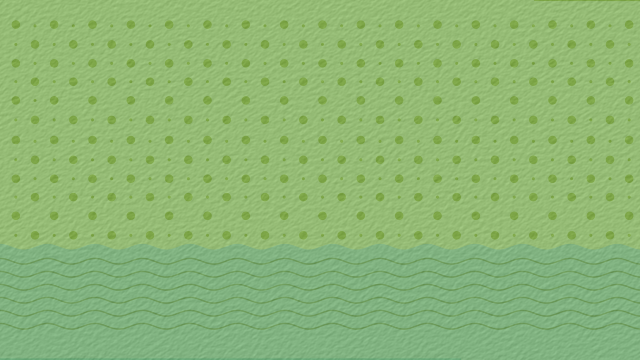
A Shadertoy shader for this background:

```glsl
// A green paper field with a lattice of large and small dots above a
// wavy sea ruled with thin parallel wave lines. Shapes are distance
// functions on a 432-unit-high page; gradient noise embosses the paper.

const float PAGE_H = 432.0;
const float TAU = 6.2831853;

const vec3 FIELD_COLOR = vec3(0.585, 0.735, 0.46);
const vec3 DOT_COLOR   = vec3(0.49, 0.65, 0.28);
const vec3 SEA_COLOR   = vec3(0.505, 0.70, 0.505);
const vec3 LINE_COLOR  = vec3(0.43, 0.61, 0.36);
const vec3 STRIP_COLOR = vec3(0.42, 0.66, 0.47);

const vec2  DOT_START = vec2(19.0, 29.5);
const vec2  DOT_PITCH = vec2(23.0, 23.08);
const vec2  DOT_LAST  = vec2(32.0, 11.0);   // last column and row
const float BIG_RADIUS = 5.1;
const float SMALL_RADIUS = 1.8;

const float WAVE_LENGTH = 57.0;
const float WAVE_HEIGHT = 3.4;
const float SEA_TOP = 296.0;
const float LINE_TOP = 313.5;
const float LINE_PITCH = 15.6;
const float LINE_LAST = 5.0;
const float LINE_HALF_WIDTH = 0.9;

const vec2  GRAIN_SCALE = vec2(0.12, 0.24); // along and across the fibres
const float GRAIN_ANGLE = 0.55;
const float EMBOSS = 0.055;

vec2 gradientAt(vec2 cell) {
    vec3 h = fract(cell.xyx * vec3(0.1031, 0.1030, 0.0973));
    h += dot(h, h.yzx + 33.33);
    float angle = TAU * fract((h.x + h.y) * h.z);
    return vec2(cos(angle), sin(angle));
}

float gradientNoise(vec2 p) {
    vec2 i = floor(p), f = p - i;
    vec2 u = f * f * f * (f * (f * 6.0 - 15.0) + 10.0);
    vec2 e = vec2(1.0, 0.0);
    float a = dot(gradientAt(i), f);
    float b = dot(gradientAt(i + e.xy), f - e.xy);
    float c = dot(gradientAt(i + e.yx), f - e.yx);
    float d = dot(gradientAt(i + e.xx), f - e.xx);
    return mix(mix(a, b, u.x), mix(c, d, u.x), u.y);
}

// Height of the paper, with fibres rising to the right
float paperHeight(vec2 p) {
    float c = cos(GRAIN_ANGLE), s = sin(GRAIN_ANGLE);
    vec2 q = vec2(c * p.x - s * p.y, s * p.x + c * p.y) * GRAIN_SCALE;
    return gradientNoise(q + 40.0) + 0.5 * gradientNoise(q * 2.1 + 90.0);
}

// Signed distance to the nearest dot of the alternating lattice
float dotDistance(vec2 p) {
    vec2 id = clamp(round((p - DOT_START) / DOT_PITCH), vec2(0.0), DOT_LAST);
    vec2 center = DOT_START + id * DOT_PITCH;
    center.y += 1.05 * sin(id.y * TAU / 6.0 + 0.35) - 0.33;
    if (mod(id.x + id.y, 2.0) < 0.5) return length(p - center) - BIG_RADIUS;

    // Every sixth row lacks small dots, apart from one stray
    float phase = mod(id.y, 6.0);
    bool stray = id.x == 1.0 && id.y == 4.0;
    if (phase == 4.0 && !stray) return 1e3;
    if (phase == 0.0) center.y += 1.5;
    return length(p - center) - SMALL_RADIUS;
}

float coverage(float dist, float pixel) {
    return 1.0 - smoothstep(-0.6 * pixel, 0.6 * pixel, dist);
}

void mainImage(out vec4 fragColor, in vec2 fragCoord) {
    // Page coordinates, measured downward from the upper left
    float pixel = PAGE_H / iResolution.y;
    vec2 p = vec2(fragCoord.x, iResolution.y - fragCoord.y) * pixel;

    // Dotted field
    vec3 color = mix(FIELD_COLOR, DOT_COLOR, coverage(dotDistance(p), pixel));
    vec2 topStrip = vec2(641.0 - p.x, p.y - 1.3);
    color = mix(color, DOT_COLOR, coverage(max(topStrip.x, topStrip.y), pixel));

    // Sea and its wave lines, all sharing one phase
    float wave = -WAVE_HEIGHT * cos(TAU * p.x / WAVE_LENGTH);
    float level = p.y - wave;
    color = mix(color, SEA_COLOR, coverage(SEA_TOP - level, pixel));
    float line = clamp(round((level - LINE_TOP) / LINE_PITCH), 0.0, LINE_LAST);
    float lineDist = abs(level - LINE_TOP - line * LINE_PITCH) - LINE_HALF_WIDTH;
    color = mix(color, LINE_COLOR, coverage(lineDist, pixel));
    vec2 bottomStrip = vec2(p.x - 553.0, PAGE_H - 2.0 - p.y);
    color = mix(color, STRIP_COLOR, coverage(max(bottomStrip.x, bottomStrip.y), pixel));

    // Paper relief lit from the upper left
    vec2 lightStep = vec2(0.6, 0.9);
    float relief = paperHeight(p + lightStep) - paperHeight(p - lightStep);
    color += EMBOSS * clamp(relief, -1.0, 1.0);

    fragColor = vec4(color, 1.0);
}
```
